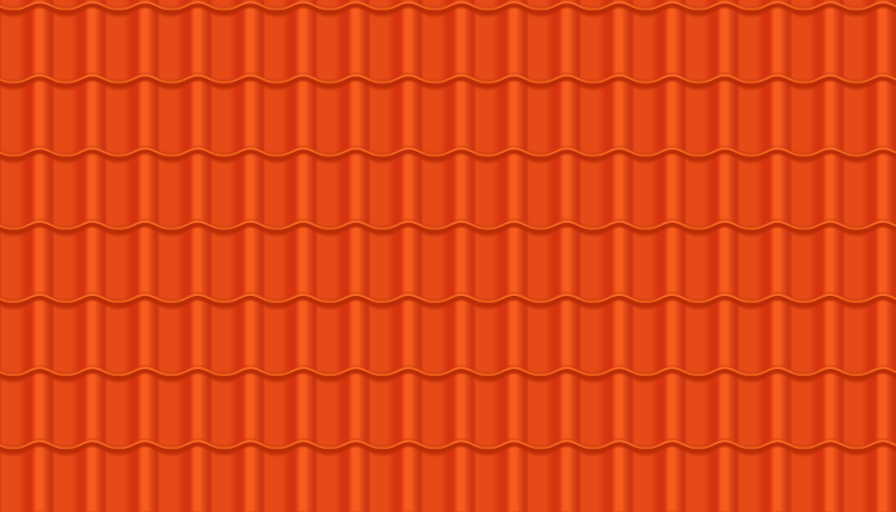
This pattern is drawn by a Shadertoy shader. Its source:

```glsl
// Glazed orange roof tiles: rounded ridges, flat pans and wavy overlapping lips.

const vec2 TILES = vec2(17.0, 7.0);

// Height of the wavy lip within a row; u = 0 is the ridge crest.
float lipHeight(float u) {
    float wave = 0.5 + 0.5 * cos(6.2831853 * u);
    return 0.86 + 0.095 * pow(wave, 1.35);
}

// Colour across one tile, from crest to crest.
vec3 tileProfile(float u, float pixel) {
    vec3 crest = vec3(0.97, 0.36, 0.12);
    vec3 pan = vec3(0.90, 0.29, 0.09);
    vec3 valley = vec3(0.84, 0.20, 0.06);
    vec3 fold = vec3(0.81, 0.21, 0.07);

    vec3 color = mix(crest, vec3(0.87, 0.28, 0.09), smoothstep(0.03, 0.13, u));
    color = mix(color, fold, smoothstep(0.11, 0.21, u));
    color = mix(color, pan, smoothstep(0.25 - pixel, 0.27 + pixel, u));
    color = mix(color, valley, smoothstep(0.57, 0.77, u));
    return mix(color, crest, smoothstep(0.83, 0.96, u));
}

void mainImage(out vec4 fragColor, in vec2 fragCoord) {
    vec2 p = fragCoord / iResolution.xy * TILES;
    vec2 pixel = TILES / iResolution.xy;
    float u = fract(p.x - 0.7525);
    float ridge = 0.5 + 0.5 * cos(6.2831853 * u);

    // Signed height above the nearest lip, in rows
    float above = fract(p.y - lipHeight(u) + 0.5) - 0.5;
    float onTile = smoothstep(-0.6 * pixel.y, 0.6 * pixel.y, above);

    vec3 color = tileProfile(u, pixel.x);

    // Shadow cast below the lip, thinner over the ridge
    float reach = mix(0.12, 0.09, ridge);
    float shadow = smoothstep(-reach, -0.035, above) * (1.0 - onTile);
    color = mix(color, vec3(0.72, 0.17, 0.02), 0.95 * shadow);

    // Light rim with a soft crease above it
    float crease = onTile * (1.0 - smoothstep(0.035, 0.075, above));
    color = mix(color, vec3(0.80, 0.22, 0.05), 0.5 * crease);
    float rim = onTile * (1.0 - smoothstep(0.02, 0.03 + pixel.y, above));
    color = mix(color, mix(vec3(0.90, 0.35, 0.09), vec3(0.96, 0.40, 0.13), ridge), rim);

    fragColor = vec4(color, 1.0);
}
```
